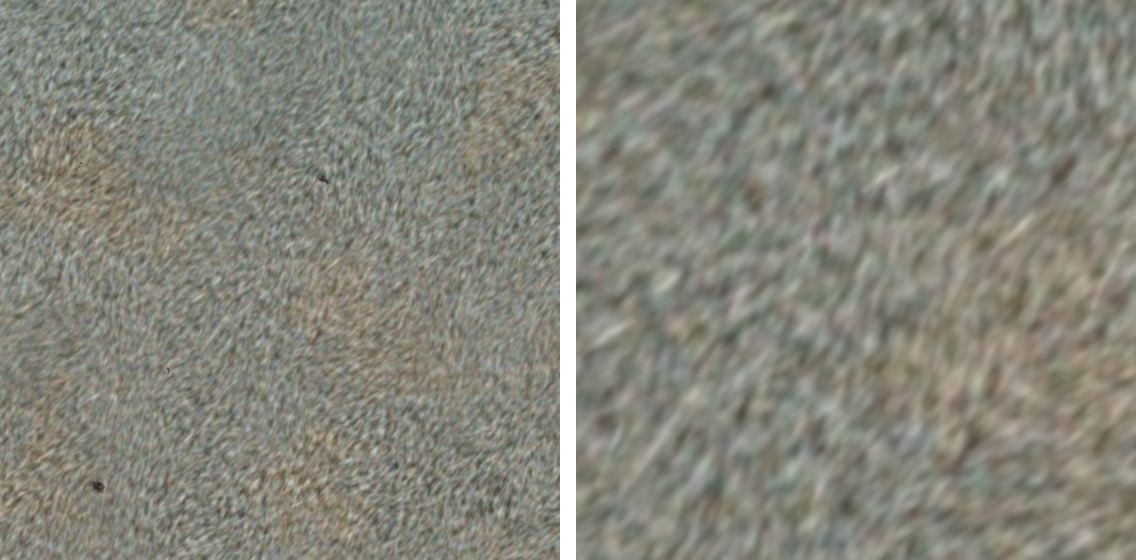
Left: the whole. Right: its middle third, enlarged.
A Shadertoy shader for this texture:

```glsl
#define BASE_COLOR vec3(0.522, 0.524, 0.484)
#define TONE_TINT vec3(0.97, 1.0, 1.02)
#define WARM_SHIFT vec3(0.035, -0.002, -0.024)
#define COOL_SHIFT vec3(-0.022, 0.004, 0.010)
#define SPECK_COLOR vec3(0.15, 0.09, 0.07)
#define GRAIN_FREQ vec2(52.0, 98.0)
#define GRAIN_CONTRAST 0.054
#define FIBRE_CELLS 18.0
#define FIBRE_STRENGTH 0.10
#define STAIN_CENTER vec2(0.88, 0.14)
#define SPECK_COUNT 4
#define STAIN_SPOTS 14

vec3 hash3(vec3 p) {
    p = fract(p * vec3(0.1031, 0.1030, 0.0973));
    p += dot(p, p.yxz + 33.33);
    return fract((p.xxy + p.yxx) * p.zyx);
}

float cornerSlope(vec2 cell, vec2 offset, float seed) {
    return dot(hash3(vec3(cell, seed)).xy * 2.0 - 1.0, offset);
}

// Gradient noise scaled to a standard deviation of about one
float noise(vec2 p, float seed) {
    vec2 i = floor(p), f = p - i;
    vec2 u = f * f * f * (f * (f * 6.0 - 15.0) + 10.0);
    vec2 e = vec2(1.0, 0.0);
    float low = mix(cornerSlope(i, f, seed), cornerSlope(i + e, f - e, seed), u.x);
    float high = mix(cornerSlope(i + e.yx, f - e.yx, seed), cornerSlope(i + 1.0, f - 1.0, seed), u.x);
    return 5.6 * mix(low, high, u.y);
}

// Coordinates along and across a direction
vec2 alongAcross(vec2 p, float angle) {
    float c = cos(angle), s = sin(angle);
    return vec2(c * p.x + s * p.y, c * p.y - s * p.x);
}

// Short slanted grains whose leaning drifts over the surface
float grain(vec2 uv) {
    float lean = 0.7 * noise(uv * 7.0, 3.0);
    float sum = 0.0, power = 0.0;
    for (int i = 0; i < 3; i++) {
        float k = float(i);
        vec2 q = alongAcross(uv, 0.62 + 0.33 * k) * GRAIN_FREQ;
        float weight = exp(-1.4 * (k - 1.0 - lean) * (k - 1.0 - lean));
        sum += weight * (0.87 * noise(q, 11.0 + k) + 0.48 * noise(q * 1.8, 21.0 + k));
        power += weight * weight;
    }
    return sum / sqrt(power);
}

// Thin pale fibres, at most one per cell
float fibres(vec2 uv) {
    vec2 p = uv * FIBRE_CELLS;
    float cover = 0.0;
    for (int y = -1; y <= 1; y++)
    for (int x = -1; x <= 1; x++) {
        vec2 cell = floor(p) + vec2(x, y);
        vec3 place = hash3(vec3(cell, 41.0));
        vec3 kind = hash3(vec3(cell, 57.0));
        vec2 q = alongAcross(p - cell - place.xy, 0.45 + 0.8 * place.z);
        q.y += 0.5 * (kind.z - 0.5) * q.x * q.x;
        q.x = max(abs(q.x) - mix(0.12, 0.42, kind.y * kind.y), 0.0);
        float stroke = exp(-dot(q, q) / 0.0018);
        cover = max(cover, stroke * smoothstep(0.5, 1.0, kind.x));
    }
    return cover;
}

// Ragged dark specks
float specks(vec2 uv) {
    vec2 ragged = uv + 0.003 * vec2(noise(uv * 90.0, 61.0), noise(uv * 90.0, 62.0));
    float cover = 0.0;
    for (int i = 0; i < SPECK_COUNT; i++) {
        float k = float(i);
        vec2 center = 0.1 + 0.8 * hash3(vec3(k, 7.0, 71.0)).xy;
        float radius = 0.014 / (1.0 + 0.45 * k);
        float spot = 1.0 - smoothstep(0.25, 1.0, length(ragged - center) / radius);
        cover = max(cover, spot / (1.0 + 0.2 * k));
    }
    return cover;
}

// Cluster of soft dark blots
float stain(vec2 uv) {
    float clear = 1.0;
    for (int i = 0; i < STAIN_SPOTS; i++) {
        vec3 h = hash3(vec3(float(i), 5.0, 83.0));
        vec2 d = uv - STAIN_CENTER - (h.xy - 0.5) * vec2(0.22, 0.18);
        float radius = mix(0.012, 0.024, h.z);
        clear *= 1.0 - 0.6 * exp(-dot(d, d) / (radius * radius));
    }
    return 1.0 - clear;
}

void mainImage(out vec4 fragColor, in vec2 fragCoord) {
    vec2 uv = fragCoord / iResolution.y;

    // Lightness: grains, clumps and broad drift
    float contrast = GRAIN_CONTRAST * (1.0 + 0.12 * noise(uv * 4.0, 91.0));
    float tone = contrast * grain(uv);
    tone += 0.015 * noise(uv * 28.0, 92.0) + 0.009 * noise(uv * 5.0, 93.0);
    tone += FIBRE_STRENGTH * fibres(uv) - 0.008;
    tone -= 0.10 * stain(uv);
    vec3 color = BASE_COLOR + tone * TONE_TINT;

    // Hue: warm patches, cooler top and fine mottling
    color += WARM_SHIFT * smoothstep(0.2, 2.2, noise(uv * 4.0, 94.0) + 0.4 * noise(uv * 17.0, 95.0));
    color += COOL_SHIFT * smoothstep(0.3, 1.0, uv.y + 0.08 * noise(uv * 3.0, 96.0));
    color += 0.010 * noise(uv * 62.0, 97.0) * vec3(1.0, -0.5, -0.2);
    color += 0.011 * noise(uv * 48.0, 98.0) * vec3(0.3, 0.1, -1.0);

    color = mix(color, SPECK_COLOR, 0.85 * specks(uv));
    fragColor = vec4(clamp(color, 0.0, 1.0), 1.0);
}
```
